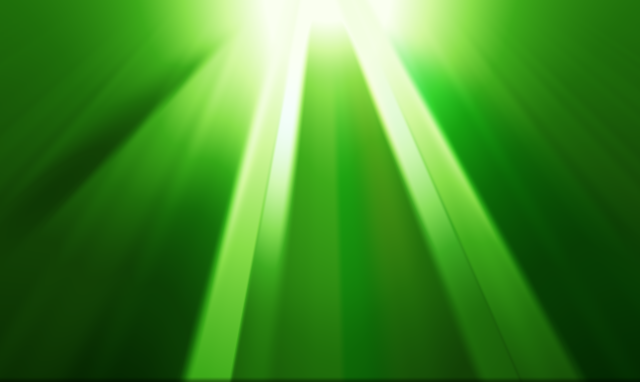
A Shadertoy shader for this background:

```glsl
// Green stage light: soft beams fan down from a white burst at the top centre.
// A tone field (glow plus slanted bands) is mapped through a green colour ramp;
// emerald shadows and faint hashed streaks then tint the gaps between beams.

float hash(float n) {
    n = fract(n * 0.1031);
    n *= n + 33.33;
    return fract(n * (n + n));
}

float noise(float x) {
    float cell = floor(x);
    return mix(hash(cell), hash(cell + 1.0), smoothstep(0.0, 1.0, x - cell));
}

// Signed horizontal distance to a slanted line; line = (x at top, slope)
float lineSide(vec2 p, vec2 line) {
    return p.x - line.x - line.y * p.y;
}

float softStep(float blur, float side) {
    return smoothstep(-blur, blur, side);
}

// Area between two slanted lines; blur = softness of left and right edge
float band(vec2 p, vec2 left, vec2 right, vec2 blur) {
    return softStep(blur.x, lineSide(p, left))
         * (1.0 - softStep(blur.y, lineSide(p, right)));
}

// Thin glowing line
float rim(vec2 p, vec2 line, float width) {
    float s = lineSide(p, line) / width;
    return exp(-s * s);
}

vec3 greenRamp(float t) {
    vec3 c = mix(vec3(0.02, 0.14, 0.00), vec3(0.07, 0.26, 0.02), smoothstep(0.0, 0.2, t));
    c = mix(c, vec3(0.12, 0.44, 0.04), clamp((t - 0.20) / 0.20, 0.0, 1.0));
    c = mix(c, vec3(0.24, 0.67, 0.10), clamp((t - 0.40) / 0.20, 0.0, 1.0));
    c = mix(c, vec3(0.53, 0.87, 0.28), clamp((t - 0.60) / 0.15, 0.0, 1.0));
    c = mix(c, vec3(0.82, 0.97, 0.61), clamp((t - 0.75) / 0.15, 0.0, 1.0));
    return mix(c, vec3(0.98, 1.00, 0.94), clamp((t - 0.90) / 0.13, 0.0, 1.0));
}

// Dim surroundings, burst at the top and a faint pool of light below
float ambientTone(vec2 p) {
    float burst = exp(-pow(p.x - 0.02, 2.0) / 0.21 - p.y * p.y / 0.36);
    float pool = p.y * exp(-p.x * p.x / 0.12);
    return 0.37 - 0.29 * p.y + 0.75 * burst + 0.24 * pool;
}

void mainImage(out vec4 fragColor, in vec2 fragCoord) {
    // Height units: x from the centre, y downward from the top
    vec2 p = vec2(fragCoord.x - 0.5 * iResolution.x, iResolution.y - fragCoord.y) / iResolution.y;
    float depth = p.y;

    // Beam edges
    vec2 leftOuter = vec2(-0.087, -0.271), leftSeam = vec2(-0.050, -0.182);
    vec2 leftInner = vec2(-0.024, -0.108), rightInner = vec2(0.046, 0.375);
    vec2 rightSeam = vec2(0.087, 0.440), rightOuter = vec2(0.122, 0.568);

    // Beam areas
    float soft = 0.012 + 0.012 * depth;
    float leftBeam = band(p, leftOuter, leftSeam, vec2(soft, 0.008));
    float leftWhite = band(p, leftSeam, leftInner, vec2(0.008, soft));
    float rightWhite = band(p, rightInner, rightSeam, vec2(soft, 0.010));
    float rightBeam = band(p, rightSeam, rightOuter, vec2(0.010, soft));
    float centre = band(p, leftInner, rightInner, vec2(soft, soft));

    // Shadow areas
    float centreShade = band(p, vec2(0.031, 0.03), vec2(0.07, 0.11), vec2(0.012, 0.045));
    float rightShade = band(p, rightOuter, vec2(0.133, 1.10), vec2(soft, 0.04 + 0.20 * depth));
    float leftShade = band(p, vec2(-0.14, -0.50), leftOuter, vec2(0.10, soft));
    float leftStreak = band(p, vec2(-0.16, -1.22), vec2(-0.14, -1.0), vec2(0.07, 0.025));
    float leftHaze = band(p, vec2(-0.14, -1.0), vec2(-0.12, -0.45), vec2(0.025, 0.10));

    // Ambient light with gaps and streaks
    float tone = ambientTone(p);
    float fan = p.x / (depth + 0.40);
    tone += 0.04 * (noise(fan * 24.0 + 60.0) - 0.5) * smoothstep(0.0, 0.3, depth);
    tone -= centre * (0.05 + 0.20 * smoothstep(0.0, 0.22, depth)) * (1.0 - smoothstep(0.25, 0.8, depth));
    tone -= 0.14 * leftStreak * smoothstep(0.05, 0.2, depth) * (1.0 - smoothstep(0.4, 0.75, depth));
    tone += 0.08 * leftHaze * smoothstep(0.05, 0.3, depth) * (1.0 - smoothstep(0.4, 0.7, depth));
    tone -= 0.05 * leftShade * smoothstep(0.35, 0.6, depth);

    // Beams lift the tone toward white
    float fade = 1.0 - smoothstep(0.25, 0.85, depth);
    tone = min(tone, 1.03);
    tone = mix(tone, 1.0, leftBeam * mix(0.62, 0.48, depth));
    tone = mix(tone, 1.03, leftWhite * mix(0.10, 0.85, fade));
    tone = mix(tone, 1.0, rightWhite * mix(0.22, 0.72, fade));
    tone = mix(tone, 1.0, rightBeam * mix(0.72, 0.20, depth));
    tone = mix(tone, 1.03, 0.55 * fade * rim(p, leftOuter + vec2(0.012, 0.0), 0.016));
    tone = mix(tone, 1.0, 0.35 * fade * rim(p, rightOuter - vec2(0.012, 0.0), 0.018));
    tone -= 0.03 * smoothstep(0.2, 0.4, depth) * (rim(p, leftSeam, 0.004) + rim(p, rightSeam, 0.004));

    vec3 color = greenRamp(tone);

    // Emerald shadows, yellow centre glow and pale veils
    float shade = 0.8 * centreShade * smoothstep(0.15, 0.55, depth)
                + 0.9 * rightShade * smoothstep(0.06, 0.28, depth)
                + 0.5 * leftShade * smoothstep(0.3, 0.6, depth);
    color *= mix(vec3(1.0), vec3(0.30, 0.94, 0.55), min(shade, 1.0));
    float yellow = band(p, vec2(0.06, 0.09), vec2(0.05, 0.32), vec2(0.04, 0.05));
    color.r *= 1.0 + 0.35 * yellow * smoothstep(0.1, 0.4, depth) * (1.0 - smoothstep(0.55, 0.9, depth));
    color.b += 0.12 * (leftWhite + rightWhite) * fade * smoothstep(0.1, 0.4, depth);

    // Dark lower border
    color *= 1.0 - 0.4 * smoothstep(0.985, 1.0, depth);
    fragColor = vec4(clamp(color, 0.0, 1.0), 1.0);
}
```
